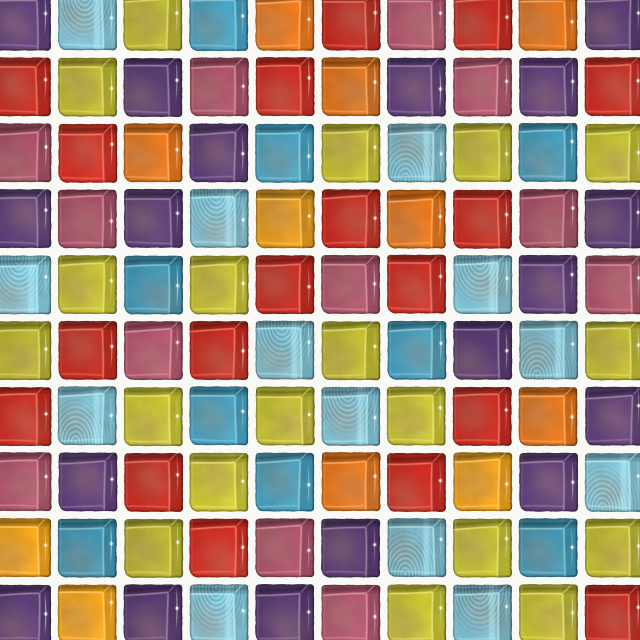
Give the GLSL for this pattern, as a WebGL 1 fragment shader.

```glsl
precision highp float;
uniform vec2 u_resolution;

const float TILES_ACROSS = 9.72;
const vec2 GRID_OFFSET = vec2(0.172, 0.102);
const vec3 GROUT = vec3(0.975, 0.975, 0.965);

float hash(vec2 p, float salt) {
  return fract(sin(dot(p, vec2(127.1, 311.7)) + salt * 74.7) * 4375.85);
}

float layeredSines(vec2 p, float phase) {
  float sum = 0.0;
  float weight = 0.5;
  for (int i = 0; i < 4; i++) {
    sum += weight * sin(p.x + phase + 1.7 * sin(p.y + phase));
    p = mat2(1.5, 1.1, -1.1, 1.5) * p;
    weight *= 0.5;
  }
  return sum;
}

float roundedBox(vec2 p, float halfSize, float radius) {
  vec2 q = abs(p) - halfSize + radius;
  return length(max(q, 0.0)) + min(max(q.x, q.y), 0.0) - radius;
}

// Soft stroke around the zero of a signed distance
float stroke(float d, float halfWidth, float blur) {
  return 1.0 - smoothstep(halfWidth - blur, halfWidth + blur, abs(d));
}

// Strides keep side-by-side tiles in different colours
float paletteIndex(vec2 id) {
  float jitter = floor(hash(id, 1.0) * 2.0);
  return mod(3.0 * id.x + 2.0 * id.y + jitter, 11.0);
}

vec3 glassColour(float index) {
  float k = index > 5.5 && index < 8.5 ? index - 6.0 : index;
  if (k < 0.5) return vec3(0.80, 0.16, 0.12);
  if (k < 1.5) return vec3(0.35, 0.23, 0.47);
  if (k < 2.5) return vec3(0.77, 0.76, 0.19);
  if (k < 3.5) return vec3(0.93, 0.63, 0.10);
  if (k < 4.5) return vec3(0.68, 0.32, 0.42);
  if (k < 5.5) return vec3(0.25, 0.62, 0.75);
  if (k < 9.5) return vec3(0.92, 0.47, 0.10);
  return vec3(0.50, 0.78, 0.86);
}

// Inner glass face: cloudy tint and slight mottling
vec3 faceShade(vec3 base, vec2 t, vec2 id) {
  vec2 centre = 0.25 + 0.35 * vec2(hash(id, 2.0), hash(id, 3.0));
  vec2 away = t - centre;
  float cloud = exp(-7.0 * dot(away, away) - 3.0 * away.x * away.y);
  vec3 dull = mix(base, vec3(0.66, 0.53, 0.46), 0.38);
  vec3 c = mix(base, dull, cloud);
  c *= 0.93 + 0.13 * t.x + 0.05 * (0.5 - t.y);
  return c * (1.0 + 0.035 * layeredSines(t * 9.0, hash(id, 4.0) * 20.0));
}

// Fine rings and a pale upright band in the clearest glass
vec3 rippledGlass(vec3 c, vec2 t, vec2 id) {
  vec2 centre = hash(id, 5.0) < 0.5 ? vec2(0.3, 0.05) : vec2(0.45, 0.95);
  float rings = sin(95.0 * length((t - centre) * vec2(1.2, 0.8)));
  float area = smoothstep(0.95, 0.3, length(t - centre));
  c += vec3(0.07, 0.06, 0.05) * rings * area;
  return mix(c, vec3(0.72, 0.91, 0.95), 0.5 * stroke(t.x - 0.66, 0.05, 0.03));
}

// Bevels and bright refraction lines
vec3 bevelShade(vec3 c, vec3 base, vec2 t, vec2 id, float blur) {
  float phase = hash(id, 6.0) * 20.0;
  vec2 rim = vec2(0.77, 0.85) + 0.05 * (vec2(hash(id, 7.0), hash(id, 8.0)) - 0.5);
  rim += vec2(0.012, 0.014) * sin(3.0 * t.yx + phase);
  rim.y += 0.035 * (t.x - 0.5);
  vec2 d = t - rim;
  float side = smoothstep(-blur, blur, d.x);
  float top = smoothstep(-blur, blur, d.y);
  c *= 1.0 - 0.16 * side - 0.20 * top * (1.0 - 0.5 * side);
  c *= 1.0 - 0.22 * stroke(d.y - 0.085, 0.025, 0.03);
  float lines = stroke(d.x, 0.014, 0.018) * (1.0 - top);
  lines = max(lines, stroke(d.y, 0.014, 0.018) * (1.0 - side));
  lines = max(lines, 0.7 * stroke(d.x - d.y, 0.015, 0.02) * side * top);
  float foot = t.y - 0.085 - 0.012 * sin(4.0 * t.x + phase);
  lines = max(lines, 0.65 * stroke(foot, 0.012, 0.02) * (1.0 - side));
  lines = max(lines, 0.35 * stroke(t.x - 0.04, 0.012, 0.02));
  vec3 bright = mix(base * 1.15, vec3(1.0, 0.94, 0.85), 0.43);
  return mix(c, bright, 0.85 * lines);
}

// White reflection on the right bevel with a small spark
float glint(vec2 t, vec2 id) {
  vec2 p = t - vec2(0.91, 0.45 + 0.25 * hash(id, 9.0));
  float streak = stroke(p.x + 0.12 * p.y * p.y, 0.008, 0.014);
  streak *= smoothstep(0.42, 0.1, abs(p.y));
  float spark = exp(-dot(p, p) * 1400.0);
  return clamp(streak * (0.25 + 0.4 * hash(id, 10.0)) + spark, 0.0, 1.0);
}

void main() {
  vec2 uv = gl_FragCoord.xy / u_resolution;
  vec2 grid = uv * TILES_ACROSS + GRID_OFFSET;
  float pixel = TILES_ACROSS / min(u_resolution.x, u_resolution.y);
  vec2 id = floor(grid);
  vec2 shift = 0.015 * (vec2(hash(id, 11.0), hash(id, 12.0)) - 0.5);
  vec2 p = fract(grid) - 0.5 - shift;
  vec2 t = p / 0.89 + 0.5;

  // Rounder lower left corner and slightly worn outline
  float radius = mix(0.055, 0.13, step(p.x, 0.0) * step(p.y, 0.0));
  float edge = roundedBox(p, 0.445, radius);
  edge += 0.005 * layeredSines(p * 24.0, hash(id, 13.0) * 30.0);

  float index = paletteIndex(id);
  vec3 base = glassColour(index) * (0.95 + 0.1 * hash(id, 14.0));
  vec3 c = faceShade(base, t, id);
  if (index > 9.5) c = rippledGlass(c, t, id);
  c = bevelShade(c, base, t, id, pixel);

  // Dark rim, strongest at the right and the foot
  float rimDark = smoothstep(-0.045, -0.002, edge);
  float facing = 0.35 + 0.35 * smoothstep(0.3, 0.45, p.x) + 0.2 * smoothstep(-0.3, -0.45, p.y);
  c = mix(c, base * 0.3 + 0.04, rimDark * facing);
  c = mix(c, vec3(1.0, 0.98, 0.94), glint(t, id));

  float cover = 1.0 - smoothstep(-0.6 * pixel, 0.6 * pixel, edge);
  gl_FragColor = vec4(mix(GROUT, c, cover), 1.0);
}
```
